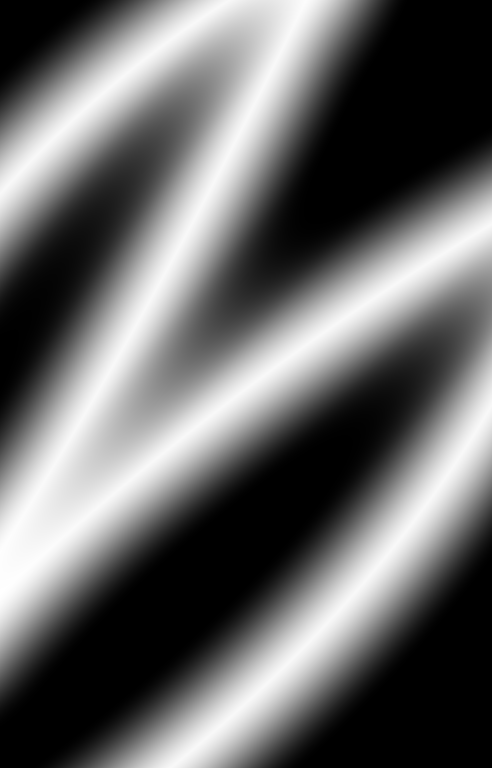
Give the GLSL for this background, as a Shadertoy shader.

```glsl
// Soft white ribbons that bend, merge and fade into black.

// Distance from p to a quadratic curve, walked as short segments.
float curveDistance(vec2 p, vec2 start, vec2 control, vec2 end) {
    float nearest = 10.0;
    vec2 a = start;
    for (int i = 1; i <= 20; i++) {
        float t = float(i) / 20.0;
        vec2 b = mix(mix(start, control, t), mix(control, end, t), t);
        vec2 ab = b - a;
        float h = clamp(dot(p - a, ab) / dot(ab, ab), 0.0, 1.0);
        nearest = min(nearest, length(p - a - ab * h));
        a = b;
    }
    return nearest;
}

// Rounded union, which fills the forks between ribbons.
float smoothUnion(float a, float b) {
    float k = 0.09;
    float h = max(k - abs(a - b), 0.0) / k;
    return min(a, b) - h * h * k * 0.25;
}

void mainImage(out vec4 fragColor, in vec2 fragCoord) {
    vec2 p = fragCoord / iResolution.y;

    // Ribbons from the upper left to the lower right
    float upperArc = curveDistance(p, vec2(-0.078, 0.655), vec2(0.130, 0.919), vec2(0.391, 1.052));
    float steepStroke = curveDistance(p, vec2(0.436, 1.078), vec2(0.206, 0.590), vec2(-0.065, 0.180));
    float middleStroke = curveDistance(p, vec2(0.729, 0.759), vec2(0.313, 0.529), vec2(-0.078, 0.154));
    float lowerArc = curveDistance(p, vec2(0.736, 0.674), vec2(0.582, 0.258), vec2(0.117, -0.081));

    float d = smoothUnion(smoothUnion(upperArc, steepStroke),
                          smoothUnion(middleStroke, lowerArc));

    // Wide blur across each ribbon
    float light = 1.0 - smoothstep(-0.012, 0.112, d);
    fragColor = vec4(vec3(light), 1.0);
}
```
